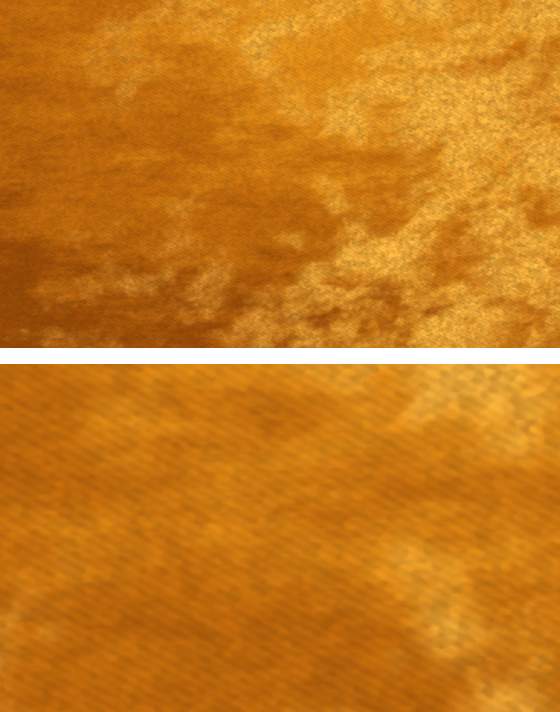
Top, the full canvas; bottom, a detail of the centre.
This texture is drawn by a WebGL 1 fragment shader. Its source:

```glsl
precision highp float;
uniform vec2 u_resolution;

#define PATCH_SCALE 4.6
#define PATCH_STRETCH 0.72
#define PATCH_SOFTNESS 0.17
#define WARP 0.07
#define STREAK_DEPTH 0.55
#define GRAIN_DEPTH 0.10
#define TWILL_DEPTH 0.022
#define TWILL_SCALE 95.0

const vec3 BROWN = vec3(0.57, 0.28, 0.025);
const vec3 AMBER = vec3(0.73, 0.40, 0.045);
const vec3 ORANGE = vec3(0.86, 0.54, 0.09);
const vec3 DULL_SHEEN = vec3(0.77, 0.50, 0.17);
const vec3 GOLD_SHEEN = vec3(0.91, 0.66, 0.23);

vec3 hash3(vec2 cell) {
  vec3 q = fract(vec3(cell.xyx) * vec3(0.1031, 0.1030, 0.0973));
  q += dot(q, q.yxz + 33.33);
  return fract((q.xxy + q.yzz) * q.zyx);
}

// Smooth cellular noise: scattered points blend their random heights.
float cellNoise(vec2 p) {
  vec2 cell = floor(p);
  vec2 f = p - cell;
  float total = 0.0;
  float weights = 0.0;
  for (int j = -1; j <= 1; j++) {
    for (int i = -1; i <= 1; i++) {
      vec2 offset = vec2(float(i), float(j));
      vec3 h = hash3(cell + offset + 57.0);
      vec2 d = offset + h.xy - f;
      float w = exp(-5.0 * dot(d, d));
      total += w * h.z;
      weights += w;
    }
  }
  return total / weights;
}

// Rotated octaves keep fine, ragged edges on the patches.
float crushed(vec2 p) {
  float sum = 0.0;
  float gain = 0.34;
  for (int i = 0; i < 5; i++) {
    sum += gain * (cellNoise(p) - 0.5);
    p = mat2(1.97, 0.35, -0.35, 1.97) * p + 13.7;
    gain *= 0.73;
  }
  return sum;
}

void main() {
  vec2 uv = gl_FragCoord.xy / u_resolution;
  vec2 p = gl_FragCoord.xy / u_resolution.y;

  // Nap: broad light falling on the smooth pile, with sideways streaks.
  float glow = exp(-pow((uv.x - 0.56) / 0.25, 2.0)) * smoothstep(0.05, 1.0, uv.y);
  float right = smoothstep(0.45, 0.95, uv.x + 0.12 * (0.5 - uv.y));
  float low = 1.0 - smoothstep(0.0, 0.55, uv.y);
  float streaks = crushed(p * vec2(4.0, 17.0) + 31.0);
  float nap = 0.37 + 0.42 * glow + 0.15 * right + 0.10 * uv.y;
  nap -= 0.22 * low * (1.0 - 0.5 * right) + 0.12 * (1.0 - smoothstep(0.0, 0.12, uv.x));
  nap += STREAK_DEPTH * streaks;

  // Crushed pile: pale patches gather to the right and along the bottom.
  vec2 warp = vec2(cellNoise(p * 5.0 + 4.0), cellNoise(p * 5.0 + 19.0)) - 0.5;
  vec2 q = p + WARP * warp;
  q.y -= 0.15 * q.x;
  float folds = crushed(q * PATCH_SCALE * vec2(PATCH_STRETCH, 1.0));
  float cover = -0.25 + 0.29 * right + 0.16 * low * (1.0 - 0.5 * right);
  cover += 0.10 * smoothstep(0.25, 0.6, uv.x) * (1.0 - right);
  float sheen = smoothstep(-PATCH_SOFTNESS, PATCH_SOFTNESS, folds + cover);
  nap += 0.5 * folds;

  // Colour: brown to orange pile under dull or golden sheen.
  vec3 color = mix(BROWN, AMBER, smoothstep(0.0, 0.45, nap));
  color = mix(color, ORANGE, smoothstep(0.4, 0.85, nap));
  vec3 sheenColor = mix(DULL_SHEEN, GOLD_SHEEN, smoothstep(0.2, 0.75, uv.x + 0.2 * uv.y));
  color = mix(color, sheenColor, 0.92 * sheen);

  // Weave: fine grain and faint diagonal twill.
  float grain = cellNoise(p * vec2(120.0, 150.0)) - 0.5;
  grain += 0.6 * (cellNoise(p * vec2(55.0, 80.0) + 8.0) - 0.5);
  float twill = sin(6.2832 * TWILL_SCALE * (0.55 * p.x + p.y) + 2.0 * warp.x);
  float weave = GRAIN_DEPTH * (1.0 + 0.8 * sheen) * grain + TWILL_DEPTH * twill;
  color *= 1.0 + weave;
  color += vec3(0.02, 0.03, 0.03) * sheen * grain;

  gl_FragColor = vec4(clamp(color, 0.0, 1.0), 1.0);
}
```
